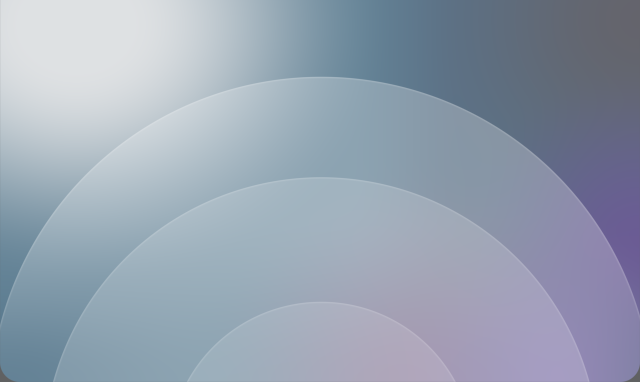
A Shadertoy shader for this background:

```glsl
// Soft slate and lavender gradient with three translucent nested discs.

#define GLOW_CENTER vec2(0.20, 0.935)
#define GLOW_INNER 0.13
#define GLOW_OUTER 0.84
#define DISC_X 0.502
#define OUTER_ALPHA_TOP 0.26
#define OUTER_ALPHA_LOW 0.10
#define MIDDLE_ALPHA 0.18
#define INNER_ALPHA 0.13
#define RIM_ALPHA 0.13
#define RIM_WIDTH 0.0022
#define CORNER_RADIUS 0.052

const vec3 TEAL     = vec3(0.390, 0.512, 0.588);
const vec3 DEEP     = vec3(0.325, 0.455, 0.540);
const vec3 SLATE    = vec3(0.360, 0.446, 0.528);
const vec3 GREY     = vec3(0.392, 0.393, 0.425);
const vec3 MAUVE    = vec3(0.515, 0.455, 0.580);
const vec3 PURPLE   = vec3(0.418, 0.360, 0.580);
const vec3 LAVENDER = vec3(0.525, 0.480, 0.675);
const vec3 PEARL    = vec3(0.872, 0.882, 0.890);
const vec3 BACKDROP = vec3(0.375, 0.380, 0.385);

// Radial weight: one at the center, zero at the radius.
float blob(vec2 p, vec2 center, float radius) {
    return 1.0 - smoothstep(0.0, radius, distance(p, center));
}

// Layered colour field; p is in units of canvas height.
vec3 gradientField(vec2 p, float aspect) {
    vec3 color = mix(TEAL, SLATE, smoothstep(0.90, 1.22, p.x));
    float lowLeft = (1.0 - smoothstep(0.0, 0.32, p.y))
                  * (1.0 - smoothstep(0.0, 0.55, p.x));
    color = mix(color, DEEP, lowLeft);

    // Cool grey and violet on the right, lighter tints at the bottom.
    color = mix(color, GREY, blob(p, vec2(aspect, 0.95), 0.62));
    color = mix(color, MAUVE, blob(p, vec2(1.10, 0.0), 0.60));
    color = mix(color, PURPLE, blob(p, vec2(aspect, 0.35), 0.50));
    color = mix(color, LAVENDER, blob(p, vec2(1.46, 0.0), 0.45));

    // Pale light, slightly wider than tall.
    float reach = length((p - GLOW_CENTER) * vec2(1.0, 1.2));
    return mix(color, PEARL, 1.0 - smoothstep(GLOW_INNER, GLOW_OUTER, reach));
}

// White veil over a disc, with a thin bright rim just inside its edge.
vec3 veil(vec3 color, vec2 p, vec2 center, float radius, float alpha, float pixel) {
    float d = distance(p, center) - radius;
    float inside = 1.0 - smoothstep(-0.5 * pixel, 0.5 * pixel, d);
    float rim = 1.0 - smoothstep(0.0, RIM_WIDTH + pixel, -d);
    return mix(color, vec3(1.0), inside * (alpha + RIM_ALPHA * rim));
}

// Coverage of a panel rounded at its two lower corners.
float panelMask(vec2 p, float aspect, float pixel) {
    float side = min(p.x, aspect - p.x);
    vec2 q = max(CORNER_RADIUS - vec2(side, p.y), 0.0);
    float d = length(q) - CORNER_RADIUS;
    return 1.0 - smoothstep(-0.5 * pixel, 0.5 * pixel, d);
}

void mainImage(out vec4 fragColor, in vec2 fragCoord) {
    vec2 p = fragCoord / iResolution.y;
    float aspect = iResolution.x / iResolution.y;
    float pixel = 1.5 / iResolution.y;
    float axis = DISC_X * aspect;

    vec3 color = gradientField(p, aspect);

    // Discs from the largest to the smallest.
    float outerAlpha = mix(OUTER_ALPHA_LOW, OUTER_ALPHA_TOP, smoothstep(0.0, 0.45, p.y));
    color = veil(color, p, vec2(axis, -0.070), 0.869, outerAlpha, pixel);
    color = veil(color, p, vec2(axis, -0.192), 0.728, MIDDLE_ALPHA, pixel);
    color = veil(color, p, vec2(axis, -0.190), 0.400, INNER_ALPHA, pixel);

    color = mix(BACKDROP, color, panelMask(p, aspect, pixel));
    fragColor = vec4(color, 1.0);
}
```
